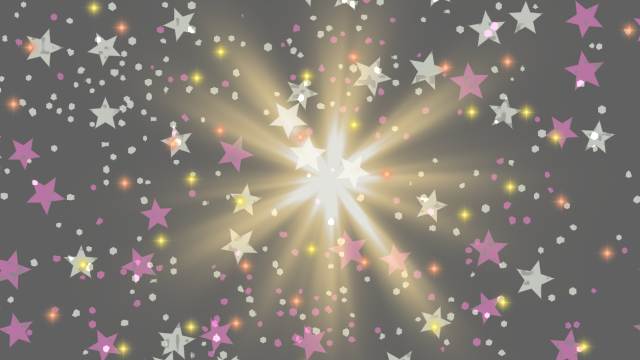
Give the GLSL for this background, as a Shadertoy shader.

```glsl
// Pastel stars, confetti and twinkling sparks around a golden burst of light on grey.

const vec3 GREY = vec3(0.38);
const vec3 GOLD = vec3(0.81, 0.73, 0.55);
const vec3 WHITE = vec3(0.89, 0.89, 0.87);
const vec3 PINK = vec3(0.72, 0.46, 0.64);
const vec3 SILVER = vec3(0.76, 0.78, 0.75);
const vec2 CENTRE = vec2(0.921, 0.507);

float hash(vec2 p) {
    vec3 q = fract(p.xyx * vec3(0.1031, 0.1030, 0.0973));
    q += dot(q, q.yzx + 33.33);
    return fract((q.x + q.y) * q.z);
}

vec2 hash2(vec2 p) { return vec2(hash(p + 11.7), hash(p + 47.3)); }

float noise(vec2 p) {
    vec2 i = floor(p), f = fract(p);
    f = f * f * (3.0 - 2.0 * f);
    return mix(mix(hash(i), hash(i + vec2(1, 0)), f.x),
               mix(hash(i + vec2(0, 1)), hash(i + vec2(1, 1)), f.x), f.y);
}

// Soft elliptical region used to steer density.
float region(vec2 p, vec2 c, vec2 size) {
    vec2 d = (p - c) / size;
    return exp(-dot(d, d));
}

// Angular lobe of light; all angles in degrees.
float beam(float angle, float aim, float width) {
    float d = (mod(angle - aim + 540.0, 360.0) - 180.0) / width;
    return exp(-d * d);
}

float cover(float d) {
    float e = 0.8 / iResolution.y;
    return 1.0 - smoothstep(-e, e, d);
}

// Five-pointed star, folded to half of one arm.
float star(vec2 p, float radius, float turn) {
    float a = abs(mod(atan(p.y, p.x) + turn + 0.62832, 1.25664) - 0.62832);
    return dot(length(p) * vec2(cos(a), sin(a)) - vec2(radius, 0), vec2(0.384, 0.923));
}

float hexagon(vec2 p, float radius) {
    p = abs(p);
    return max(p.x, dot(p, vec2(0.5, 0.866))) - radius;
}

// Light of the burst: broad and narrow beams with fine streaks.
float burst(vec2 p) {
    vec2 v = p - CENTRE;
    float r = length(v), a = degrees(atan(v.y, v.x));
    float rays = 1.25 * beam(a, 127.0, 9.0) + 0.95 * beam(a, 150.0, 12.0)
               + 0.95 * beam(a, 83.0, 16.0) + 0.95 * beam(a, 35.0, 11.0)
               + 0.75 * beam(a, 0.0, 13.0) + 0.5 * beam(a, -23.0, 10.0)
               + 1.4 * beam(a, -54.0, 9.0) + 0.95 * beam(a, -91.0, 14.0)
               + 0.6 * beam(a, -118.0, 10.0) + 1.0 * beam(a, -151.0, 13.0)
               + 0.45 * beam(a, 185.0, 8.0);
    rays *= 0.8 + 0.4 * noise(v / max(r, 0.001) * 14.0 + 30.0);
    return rays * exp(-pow(r / 0.46, 2.6)) + 0.4 * exp(-r * r / 0.09)
         + 1.2 * exp(-r * r / 0.013);
}

void mainImage(out vec4 fragColor, in vec2 fragCoord) {
    vec2 p = fragCoord / iResolution.y;
    float light = burst(p);
    vec3 col = mix(GREY, GOLD, smoothstep(-0.1, 1.15, light) - 0.018);
    col = mix(col, WHITE, smoothstep(0.95, 1.75, light));
    float fade = 1.0 - 0.55 * min(light, 1.0);
    float grain = noise(p * 75.0);

    // Confetti, gathered in loose clusters
    for (int k = 0; k < 9; k++) {
        vec2 id = floor(p / 0.036) + vec2(k % 3 - 1, k / 3 - 1);
        vec2 c = (id + 0.1 + 0.8 * hash2(id)) * 0.036;
        float lower = region(c, vec2(0.8, 0.16), vec2(0.27, 0.17));
        float upper = region(c, vec2(1.0, 0.88), vec2(0.18, 0.15));
        float left = region(c, vec2(0.3, 0.68), vec2(0.24, 0.25));
        float right = region(c, vec2(1.36, 0.32), vec2(0.17, 0.2));
        float density = 0.12 + 0.5 * (lower + upper) + 0.38 * left + 0.25 * right;
        float pinkness = 0.3 + 0.35 * (lower + upper) - 0.3 * left;
        vec3 tint = hash(id + 5.0) < pinkness ? PINK : SILVER;
        float size = 0.007 + 0.004 * hash(id + 9.0);
        float m = cover(hexagon(p - c, size) + 0.012 * max(grain - 0.5, 0.0));
        col = mix(col, col + (tint - GREY) * fade, step(hash(id + 2.0), density) * m);
    }

    // Scattered stars, kept clear of the core
    for (int k = 0; k < 9; k++) {
        vec2 id = floor(p / 0.178) + vec2(k % 3 - 1, k / 3 - 1);
        vec2 c = (id + 0.12 + 0.76 * hash2(id + 70.0)) * 0.178;
        float shown = step(hash(id + 3.0), 0.72) * step(0.2, distance(c, CENTRE));
        float pinkness = 0.4 + 0.35 * smoothstep(1.3, 1.6, c.x)
                       - 0.4 * region(c, vec2(0.3, 0.9), vec2(0.4, 0.3));
        vec3 tint = hash(id + 8.0) < pinkness ? PINK : SILVER;
        tint = mix(tint, GREY + 0.15, 0.6 * smoothstep(0.62, 0.85, grain));
        float m = cover(star(p - c, 0.047 + 0.012 * hash(id + 6.0), 6.28 * hash(id + 4.0)));
        col += shown * m * (tint - GREY) * fade;
    }

    // Bright stars at the heart of the burst
    float heart = max(cover(star(p - vec2(0.80, 0.67), 0.055, 0.3)),
                  max(cover(star(p - vec2(0.855, 0.57), 0.055, 1.0)),
                      cover(star(p - vec2(0.98, 0.525), 0.05, 0.2))));
    col = mix(col, vec3(0.98, 0.97, 0.93), 0.75 * heart);

    // Sparks with thin crossed rays
    for (int k = 0; k < 9; k++) {
        vec2 id = floor(p / 0.19) + vec2(k % 3 - 1, k / 3 - 1);
        vec2 d = p - (id + 0.1 + 0.8 * hash2(id + 130.0)) * 0.19;
        vec3 tint = mix(vec3(0.93, 0.86, 0.38), vec3(0.95, 0.62, 0.45), step(0.55, hash(id + 21.0)));
        float r2 = dot(d, d);
        float flare = exp(-min(abs(d.x), abs(d.y)) / 0.0015 - r2 / 0.0005);
        float glow = exp(-r2 / 0.00025) + 0.4 * flare;
        float shown = step(hash(id + 17.0), 0.82);
        col = mix(col, tint, shown * min(glow, 1.0) * 0.85);
        col += shown * 0.2 * exp(-r2 / 0.00003);
    }
    fragColor = vec4(clamp(col, 0.0, 1.0), 1.0);
}
```
